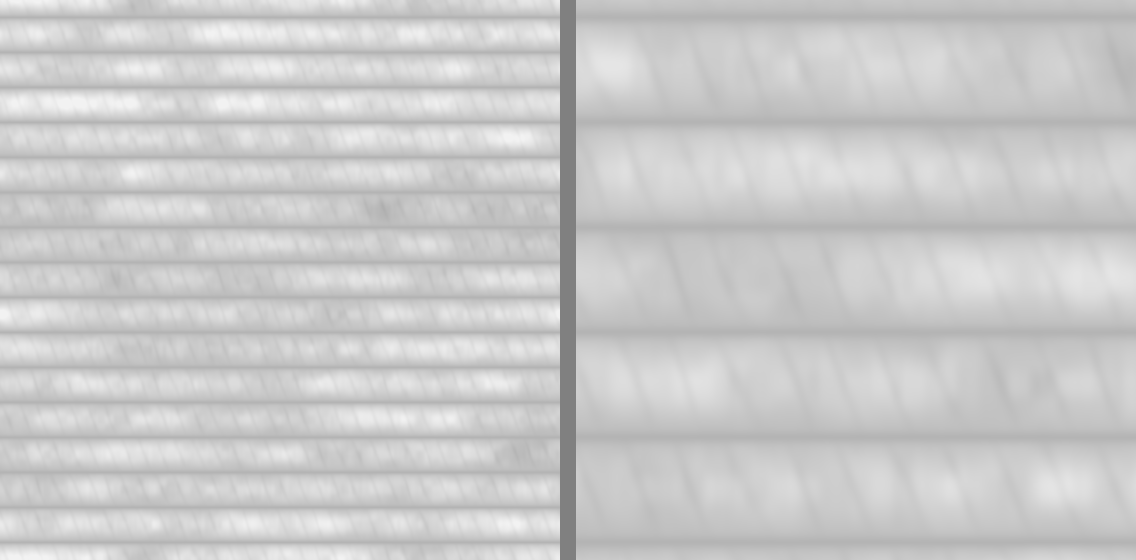
Left, the full canvas; right, a detail of the centre.
This texture is drawn by a WebGL 1 fragment shader. Its source:

```glsl
precision highp float;
// Pale grey twisted cords in sixteen horizontal rows, with soft cloudy shading.

uniform vec2 u_resolution;

float hash(vec2 p) {
  return fract(sin(dot(p, vec2(127.1, 311.7))) * 43758.5453);
}

// Value noise that wraps after "period" lattice cells
float tileNoise(vec2 uv, vec2 period, float seed) {
  vec2 p = uv * period;
  vec2 i = floor(p);
  vec2 f = fract(p);
  f = f * f * f * (f * (f * 6.0 - 15.0) + 10.0);
  vec2 a = mod(i, period) + seed;
  vec2 b = mod(i + 1.0, period) + seed;
  return mix(mix(hash(a), hash(vec2(b.x, a.y)), f.x),
             mix(hash(vec2(a.x, b.y)), hash(b), f.x), f.y);
}

void main() {
  vec2 uv = gl_FragCoord.xy / u_resolution;

  // Cord rows, half a row out of step with the canvas edge
  float rows = uv.y * 16.0 + 0.5;
  float row = mod(floor(rows), 16.0);
  float v = fract(rows);
  float roundness = sin(3.14159 * pow(v, 1.2));
  float creaseDist = min(v, 1.0 - v);

  // Slanted strands, slightly wavy, shifted from row to row
  float shift = hash(vec2(row, 7.0));
  float wobble = 0.3 * (tileNoise(uv, vec2(24.0, 16.0), 3.0) - 0.5);
  float strand = fract(uv.x * 32.0 + 0.75 * v + shift + wobble);
  float grooveDist = min(strand, 1.0 - strand);
  float groove = exp(-grooveDist * grooveDist / 0.016);

  // Broad clouds, patches along each cord and fine fibres
  vec2 along = uv + vec2(shift, 0.0);
  float cloud = 0.34 * tileNoise(uv, vec2(4.0, 5.0), 11.0)
              + 0.28 * tileNoise(along, vec2(11.0, 16.0), 23.0)
              + 0.22 * tileNoise(along, vec2(30.0, 32.0), 37.0)
              + 0.11 * tileNoise(uv, vec2(72.0, 64.0), 51.0)
              + 0.05 * tileNoise(uv, vec2(160.0, 32.0), 67.0);

  // Grey tone: lit crests, shaded grooves and dark creases
  float crest = 0.862 + 0.37 * (cloud - 0.5);
  float tone = mix(0.738, crest, roundness);
  tone -= 0.029 * groove * roundness;
  tone -= 0.032 * exp(-creaseDist * creaseDist / 0.004);

  gl_FragColor = vec4(vec3(clamp(tone, 0.0, 0.95)), 1.0);
}
```
